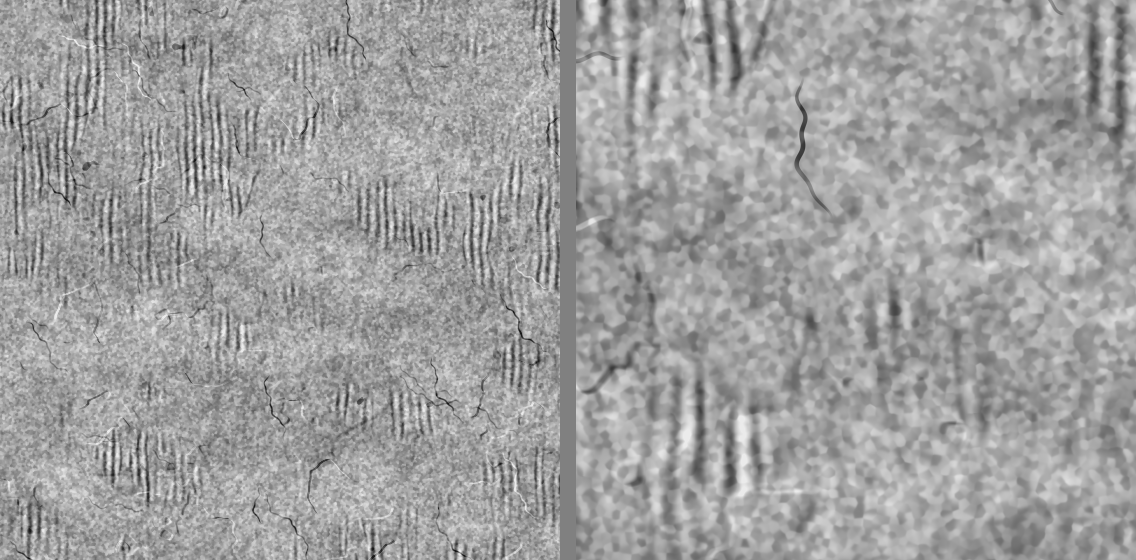
Left, the full canvas; right, a detail of the centre.
This texture is drawn by a Shadertoy shader. Its source:

```glsl
// Weathered grey plaster with broken vertical trowel ridges, flaked edges and fine cracks.

const float BASE_GREY = 0.64;
const float RIDGE_COUNT = 62.0;    // ridges across the canvas
const float RIDGE_HEIGHT = 0.15;
const float STREAK_HEIGHT = 0.13;
const float FLAKE_HEIGHT = 0.20;
const float SHADOW_BOOST = 1.45;   // shaded sides are stronger than lit sides
const float GRAIN_FINE = 0.25;
const float GRAIN_COARSE = 0.15;
const float BLOTCH = 0.12;
const float CRACK_WIDTH = 0.0014;
const float CRACK_DARK = 0.42;
const float CRACK_LIGHT = 0.24;
const float SCRATCH_DARK = 0.20;
const vec2 LIGHT_STEP = vec2(0.0018, -0.0009);
const float TAU = 6.2831853;

vec3 hash3(vec2 p) {
    vec3 q = fract(p.xyx * vec3(0.1031, 0.1030, 0.0973));
    q += dot(q, q.yxz + 33.33);
    return fract((q.xxy + q.yzz) * q.zyx);
}

// Cellular noise with softly blended cells, from -0.5 to 0.5.
float cellNoise(vec2 p) {
    vec2 cell = floor(p);
    float sum = 0.0, total = 0.0;
    for (int y = -1; y <= 1; y++)
    for (int x = -1; x <= 1; x++) {
        vec2 id = cell + vec2(x, y);
        vec3 rnd = hash3(id);
        vec2 d = id + rnd.xy - p;
        float weight = exp(-5.0 * dot(d, d));
        sum += weight * (rnd.z - 0.5);
        total += weight;
    }
    return sum / total;
}

// Areas where the trowel ridges survive.
float ridgePatch(vec2 p) {
    vec2 tilted = p + vec2(0.0, 0.15 * p.x);
    float n = cellNoise(tilted * vec2(6.0, 9.0) + 41.0)
            + 0.6 * cellNoise(tilted * vec2(16.0, 19.0) + 73.0);
    return smoothstep(-0.12, 0.20, n);
}

// Relief of ridges, streaks and flaked skin.
float surfaceHeight(vec2 p, float ridges) {
    float bend = 0.004 * cellNoise(p * vec2(22.0, 30.0) + 17.0)
               + 0.004 * sin(p.x * 19.0 + 2.0 * sin(p.y * 8.0))
               + 0.0012 * sin(p.y * 57.0 + p.x * 31.0);
    float x = p.x + bend;
    float broken = smoothstep(-0.15, 0.28, cellNoise(vec2(x * 48.0, p.y * 17.0) + 29.0));
    float ridge = RIDGE_HEIGHT * broken * sin(TAU * RIDGE_COUNT * x);
    float streak = STREAK_HEIGHT * cellNoise(vec2(x * 115.0, p.y * 24.0) + 53.0);
    float skin = cellNoise(p * vec2(17.0, 14.0) + 91.0) + 0.25 * cellNoise(p * 63.0 + 11.0);
    float loose = smoothstep(0.02, 0.22, cellNoise(p * 13.0 + 131.0));
    float flake = FLAKE_HEIGHT * loose * smoothstep(-0.025, 0.025, skin);
    float lumps = 0.09 * cellNoise(p * vec2(68.0, 54.0) + 7.0);
    return ridges * ridge + (0.25 + 0.75 * ridges) * streak + flake + lumps;
}

// Scattered wavering cracks: x is the dark amount, y the light amount.
vec2 cracks(vec2 p, float grid, float chance, float angle, float spread, float reach, float pixel) {
    vec2 cell = floor(p * grid);
    vec2 amount = vec2(0.0);
    for (int y = -1; y <= 1; y++)
    for (int x = -1; x <= 1; x++) {
        vec2 id = cell + vec2(x, y);
        vec3 place = hash3(id + 211.0 + grid);
        vec3 kind = hash3(id + 307.0 + grid);
        if (kind.x > chance) continue;
        vec2 d = p - (id + place.xy) / grid;
        float a = angle + spread * (place.z - 0.5);
        vec2 dir = vec2(cos(a), sin(a));
        float u = dot(d, dir), v = dot(d, vec2(-dir.y, dir.x));
        vec3 freq = vec3(42.0, 115.0, 320.0);
        vec3 size = vec3(0.010, 0.004, 0.0013);
        vec3 phase = u * freq + TAU * place;
        float slope = dot(size * freq, cos(phase));
        float dist = abs(v - dot(size, sin(phase))) * inversesqrt(1.0 + slope * slope);
        float halfLength = reach * (0.45 + 0.55 * kind.y);
        float taper = max(0.0, 1.0 - pow(u / halfLength, 2.0));
        float width = CRACK_WIDTH * (0.4 + 0.6 * taper);
        float line = 1.0 - smoothstep(width - pixel * 0.7, width + pixel * 0.7, dist);
        line *= smoothstep(0.0, 0.35, taper);
        amount = max(amount, line * (kind.z < 0.78 ? vec2(1.0, 0.0) : vec2(0.0, 1.0)));
    }
    return amount;
}

void mainImage(out vec4 fragColor, in vec2 fragCoord) {
    vec2 p = fragCoord / iResolution.y;
    float pixel = 1.0 / iResolution.y;
    float ridges = ridgePatch(p);

    // Side lighting
    float relief = surfaceHeight(p + LIGHT_STEP, ridges) - surfaceHeight(p - LIGHT_STEP, ridges);
    float grey = BASE_GREY + relief * (relief < 0.0 ? SHADOW_BOOST : 0.85);

    // Stains and grain
    grey += BLOTCH * cellNoise(p * vec2(9.0, 17.0) + vec2(0.0, 3.0 * p.x) + 151.0);
    grey += 0.08 * cellNoise(p * vec2(31.0, 52.0) + 173.0) - 0.02 * ridges;
    grey += GRAIN_FINE * cellNoise(p * 240.0 + 19.0);
    grey += GRAIN_COARSE * cellNoise(p * 125.0 + 37.0);
    grey -= 0.25 * smoothstep(0.41, 0.48, cellNoise(p * 75.0 + 61.0)) * ridges;

    // Cracks and shallow broken scratches
    float gaps = smoothstep(-0.14, 0.08, cellNoise(p * 34.0 + 83.0));
    vec2 deep = cracks(p, 6.0, 0.48, -1.15, 1.5, 0.075, pixel);
    vec2 scratch = cracks(p, 5.0, 0.60, -0.42, 0.5, 0.13, pixel) * gaps;
    grey -= CRACK_DARK * deep.x * (0.45 + 0.55 * gaps) + SCRATCH_DARK * scratch.x;
    grey += CRACK_LIGHT * deep.y + 0.10 * scratch.y;

    fragColor = vec4(vec3(clamp(grey, 0.10, 0.92)), 1.0);
}
```
